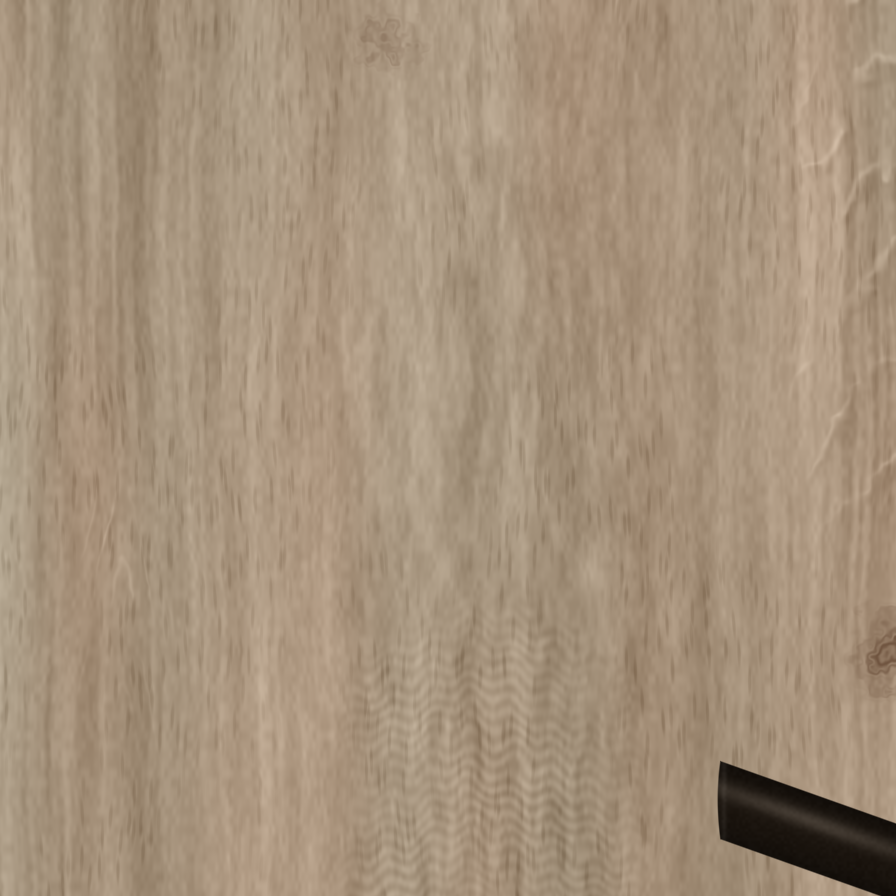
Give the GLSL for this texture, as a Shadertoy shader.

```glsl
// Pale oak board with upright grain, cathedral arches, two knots and a rippled patch,
// crossed at the lower right by a dark glossy rod. Grain is stretched noise bent by
// layered sines, pores are cellular noise, and the rod is a clipped strip.

#define WOOD_COLOR vec3(0.657, 0.577, 0.487)
#define KNOT_COLOR vec3(0.40, 0.29, 0.21)
#define ROD_DARK vec3(0.105, 0.080, 0.056)
#define ROD_SHINE vec3(0.27, 0.235, 0.20)
#define GRAIN_CONTRAST 1.0
#define ARCH_STRENGTH 0.075
#define RIPPLE_STRENGTH 0.050
#define PORE_STRENGTH 0.055
#define ROD_START vec2(0.804, 0.107)
#define ROD_SLOPE -0.355
#define ROD_RADIUS 0.041

float hash(vec2 p) {
    vec3 q = fract(p.xyx * 0.1031);
    q += dot(q, q.yzx + 33.33);
    return fract((q.x + q.y) * q.z);
}

// Smooth noise centred on zero
float noise(vec2 p) {
    vec2 i = floor(p), f = fract(p);
    f = f * f * (3.0 - 2.0 * f);
    float low = mix(hash(i), hash(i + vec2(1, 0)), f.x);
    float high = mix(hash(i + vec2(0, 1)), hash(i + vec2(1, 1)), f.x);
    return mix(low, high, f.y) - 0.5;
}

// Distance to the nearest scattered cell point
float cellular(vec2 p) {
    vec2 i = floor(p);
    float nearest = 2.0;
    for (int y = -1; y <= 1; y++)
    for (int x = -1; x <= 1; x++) {
        vec2 cell = i + vec2(x, y);
        vec2 point = cell + vec2(hash(cell), hash(cell + 71.7));
        nearest = min(nearest, length(point - p));
    }
    return nearest;
}

float bump(float x, float center, float width) {
    float d = (x - center) / width;
    return exp(-d * d);
}

// Gentle sideways wander of the fibres
float wander(vec2 p) {
    return 0.0035 * sin(p.y * 7.0 + p.x * 13.0)
         + 0.0018 * sin(p.y * 19.0 - p.x * 31.0)
         + 0.0008 * sin(p.y * 47.0 + p.x * 90.0);
}

float grain(vec2 p) {
    float center = bump(p.x, 0.57, 0.25);
    float longFibre = noise(p * vec2(155.0, 5.0)) + 0.5 * noise(p * vec2(75.0, 2.5) + 40.0);
    float shortFibre = noise(p * vec2(125.0, 22.0) + 9.0) + 0.5 * noise(p * vec2(60.0, 9.0));
    float tone = 0.065 * noise(p * vec2(9.0, 1.3) + 5.0);
    tone += 0.060 * noise(p * vec2(38.0, 3.0) + 17.0);
    tone += 0.085 * mix(longFibre, shortFibre, center);
    tone += 0.050 * noise(p * vec2(250.0, 95.0));
    return tone * GRAIN_CONTRAST;
}

// Thin pale ring with a darker shoulder, repeating along the field
float rings(float field) {
    float f = fract(field);
    return bump(f, 0.5, 0.075) - 0.5 * bump(f, 0.32, 0.13);
}

float arches(vec2 p) {
    float rough = 0.035 * noise(p * vec2(28.0, 14.0)) + 0.012 * noise(p * 90.0);
    float leftX = p.x - 0.137;
    float leftField = p.y + sqrt(36.0 * leftX * leftX + 0.003) + rough;
    float leftMask = bump(p.x, 0.137, 0.043) * bump(p.y, 0.36, 0.17);
    float rightX = p.x - 1.025;
    float rightField = p.y + 9.0 * rightX * rightX + 1.8 * rough;
    float rightMask = smoothstep(0.85, 0.95, p.x) * smoothstep(0.36, 0.45, p.y);
    float broken = smoothstep(-0.3, 0.2, noise(p * vec2(25.0, 17.0) + 3.0));
    return (0.8 * rings(leftField * 8.5) * leftMask
          + rings(rightField * 9.0) * rightMask) * broken;
}

// Beaded columns leaning to alternate sides below a low gable
float ripples(vec2 p) {
    float roof = 0.35 - 0.65 * abs(p.x - 0.55);
    float mask = smoothstep(0.36, 0.42, p.x) * smoothstep(0.75, 0.64, p.x)
               * smoothstep(roof + 0.03, roof - 0.03, p.y);
    vec2 q = p + 0.009 * vec2(noise(p * 24.0), noise(p * 31.0 + 8.0));
    float lean = sin(q.x * 140.0);
    float bead = sin(q.y * 390.0 + 2.2 * lean + 110.0 * abs(q.x - 0.52));
    float fade = 0.65 + noise(p * vec2(18.0, 9.0) + 2.0);
    return mask * fade * (0.55 * bead + 0.3 * lean);
}

float knot(vec2 p, vec2 center, vec2 size) {
    vec2 d = (p - center) / size;
    float r = length(d) + 0.8 * noise(p * 75.0) + 0.4 * noise(p * 180.0);
    return exp(-r * r) * (0.75 + 0.25 * sin(r * 13.0));
}

vec3 wood(vec2 p) {
    vec2 q = p + vec2(wander(p), 0.0);
    float tone = grain(q) + ARCH_STRENGTH * arches(p) + RIPPLE_STRENGTH * ripples(p);

    // Dark pores and long pale stripes
    float pore = smoothstep(0.28, 0.08, cellular(q * vec2(95.0, 13.0)));
    tone -= PORE_STRENGTH * pore * smoothstep(-0.1, 0.3, noise(q * vec2(14.0, 4.0)));
    tone += 0.035 * bump(q.x, 0.115, 0.010) * smoothstep(0.55, 0.9, p.y);
    tone += 0.025 * bump(q.x, 0.29, 0.045) * smoothstep(0.75, 0.3, p.y);
    tone -= 0.025 * bump(q.x, 0.065, 0.022);

    vec3 color = WOOD_COLOR + tone * vec3(1.0, 1.04, 1.06);
    float warmth = noise(q * vec2(11.0, 2.2) + 23.0) - 0.5 * bump(p.x, 0.0, 0.07);
    color += warmth * vec3(0.020, -0.008, -0.012);
    color = mix(color, KNOT_COLOR, 0.40 * knot(p, vec2(0.435, 0.955), vec2(0.035, 0.030)));
    return mix(color, KNOT_COLOR, 0.85 * knot(p, vec2(0.990, 0.272), vec2(0.026, 0.036)));
}

void mainImage(out vec4 fragColor, in vec2 fragCoord) {
    vec2 p = fragCoord / iResolution.xy;
    float pixel = 1.0 / min(iResolution.x, iResolution.y);
    vec3 color = wood(p);

    // Rod: across runs from -1 at the lower edge to 1 at the upper edge
    vec2 axis = normalize(vec2(1.0, ROD_SLOPE));
    vec2 d = p - ROD_START;
    float across = dot(d, vec2(-axis.y, axis.x)) / ROD_RADIUS;
    float side = (abs(across) - 1.0) * ROD_RADIUS;
    float end = -d.x - 0.003 * (1.0 - across * across);
    float cover = smoothstep(pixel, -pixel, max(side, end));
    float shine = bump(across, 0.30, 0.24) * (0.55 + 0.45 * bump(d.x, 0.10, 0.08));
    vec3 rod = mix(ROD_DARK, ROD_SHINE, shine) * (1.0 - 0.35 * across * across);
    rod += 0.02 * noise(p * 300.0) + 0.05 * bump(d.x, 0.004, 0.003);

    fragColor = vec4(mix(color, rod, cover), 1.0);
}
```
